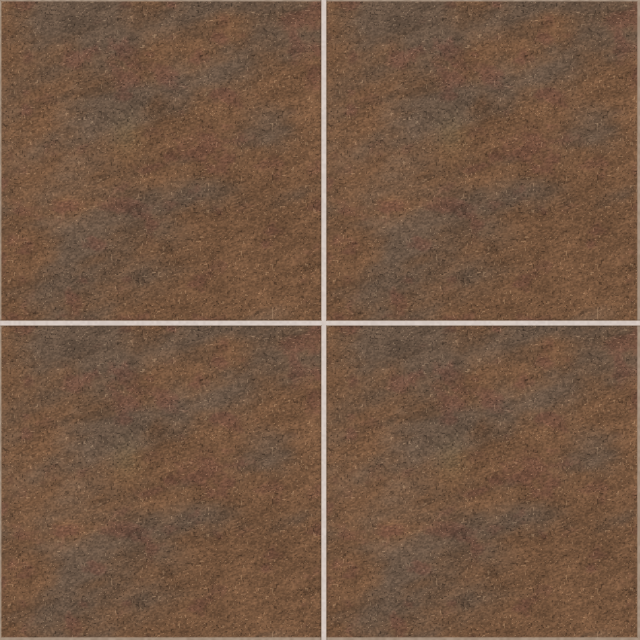
Write a WebGL 1 fragment shader that draws this texture.

```glsl
precision highp float;

uniform vec2 u_resolution;

float hash(vec2 p) {
    vec3 h = fract(p.xyx * vec3(0.1031, 0.1030, 0.0973));
    h += dot(h, h.yzx + 33.33);
    return fract((h.x + h.y) * h.z);
}

float noise(vec2 p) {
    vec2 cell = floor(p);
    vec2 f = fract(p);
    f = f * f * (3.0 - 2.0 * f);
    float low = mix(hash(cell), hash(cell + vec2(1.0, 0.0)), f.x);
    float high = mix(hash(cell + vec2(0.0, 1.0)), hash(cell + 1.0), f.x);
    return mix(low, high, f.y);
}

float fbm(vec2 p) {
    float sum = 0.0;
    float weight = 0.533;
    for (int i = 0; i < 4; i++) {
        sum += weight * noise(p);
        p = mat2(1.6, 1.2, -1.2, 1.6) * p + 17.3;
        weight *= 0.5;
    }
    return sum;
}

// Mottled stone; q is measured from the top left of a tile
vec3 stone(vec2 q) {
    vec2 slant = vec2(q.x - 0.35 * q.y, q.y + 0.35 * q.x) + 3.0;
    float cloud = fbm(q * 9.0 + 5.0) - 0.5;
    float streak = fbm(slant * vec2(32.0, 75.0)) - 0.5;
    float grain = noise(slant * vec2(270.0, 400.0)) - 0.5;
    float grit = noise(q * 430.0 + 71.0) - 0.5;

    // Rust gathers toward the lower right and the left rim
    float lean = 0.7 * (q.x + 0.5 * q.y - 0.36) + 0.25 * smoothstep(0.09, 0.0, q.x);
    float rust = smoothstep(0.3, 0.75, fbm(slant * vec2(9.0, 17.0) + 40.0) + lean);
    vec3 color = mix(vec3(0.415, 0.338, 0.277), vec3(0.462, 0.338, 0.245), rust);

    // Faint red stains and one pale olive patch
    float red = smoothstep(0.56, 0.78, fbm(q * vec2(26.0, 34.0) + 90.0));
    color = mix(color, vec3(0.45, 0.30, 0.25), 0.5 * red);
    vec2 patchOffset = (q - vec2(0.198, 0.212)) / vec2(0.022, 0.03);
    color += vec3(0.04, 0.045, 0.025) * exp(-dot(patchOffset, patchOffset));

    color *= 1.0 + 0.16 * cloud + 0.28 * streak + 0.25 * grain + 0.17 * grit;

    // Sparse mineral flecks and pits
    float fleck = noise(q * 310.0 + 211.0);
    color += vec3(0.11, 0.10, 0.08) * smoothstep(0.84, 0.97, fleck);
    return color * (1.0 - 0.22 * smoothstep(0.18, 0.04, fleck));
}

void main() {
    vec2 p = gl_FragCoord.xy / u_resolution;
    p.y = 1.0 - p.y;
    float soft = max(0.0011, 0.7 / min(u_resolution.x, u_resolution.y));

    // Two by two layout, the same stone face on every tile
    vec2 joint = vec2(0.506, 0.5048);
    vec3 color = stone(p - step(joint, p) * vec2(0.5078, 0.5065));

    // Trimmed joints along the outer rim
    vec2 rim = min(p - 0.0022, 0.9957 - p);
    float rimDistance = min(rim.x, rim.y);
    vec3 rimColor = vec3(0.64, 0.565, 0.495) + 0.07 * (noise(p * 180.0) - 0.5);
    color = mix(rimColor, color, smoothstep(-1.4 * soft, 1.4 * soft, rimDistance));

    // Central grout cross with a shaded lip
    vec2 gap = abs(p - joint);
    float d = min(gap.x, gap.y);
    color *= 1.0 - 0.14 * smoothstep(0.0075, 0.0045, d);
    vec3 grout = mix(vec3(0.84, 0.79, 0.76), vec3(0.71, 0.65, 0.60),
                     smoothstep(0.0022, 0.0045, d));
    grout += 0.05 * (noise(p * 260.0) - 0.5);
    color = mix(grout, color, smoothstep(-soft, soft, d - 0.0042));

    gl_FragColor = vec4(color, 1.0);
}
```
